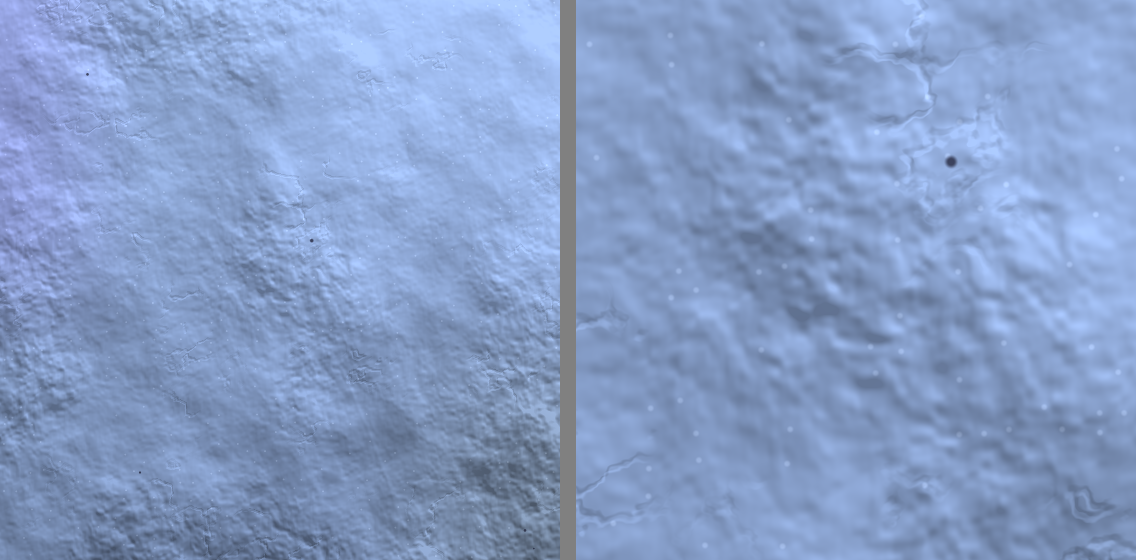
Left: the whole. Right: its middle third, enlarged.
Reproduce this texture procedurally as a Shadertoy shader.

```glsl
// A softly lumpy, frosty blue surface with fine wrinkles, creases and specks.

float hash(vec2 p) {
    return fract(sin(dot(p, vec2(127.1, 311.7))) * 43758.5453);
}

float noise(vec2 p) {
    vec2 cell = floor(p), f = fract(p);
    f = f * f * f * (f * (f * 6.0 - 15.0) + 10.0);
    return mix(mix(hash(cell), hash(cell + vec2(1, 0)), f.x),
               mix(hash(cell + vec2(0, 1)), hash(cell + vec2(1, 1)), f.x), f.y);
}

float fbm(vec2 p) {
    float sum = 0.0, amp = 0.5;
    for (int i = 0; i < 5; i++) {
        sum += amp * noise(p);
        p = mat2(1.6, 1.2, -1.2, 1.6) * p + 17.3;
        amp *= 0.5;
    }
    return sum;
}

float segment(vec2 p, vec2 a, vec2 b) {
    vec2 ab = b - a;
    return length(p - a - ab * clamp(dot(p - a, ab) / dot(ab, ab), 0.0, 1.0));
}

// Smooth bright zone towards the upper right
float smoothZone(vec2 p) {
    float edge = length((p - vec2(0.9, 0.83)) * vec2(0.9, 1.0)) + 0.25 * (fbm(p * 5.0) - 0.5);
    return 1.0 - smoothstep(0.2, 0.52, edge);
}

float height(vec2 p) {
    vec2 q = p + 0.022 * vec2(fbm(p * 11.0), fbm(p * 11.0 + 41.0));
    float roughness = mix(0.5, 1.4, smoothstep(0.35, 0.65, fbm(p * 4.0 + 9.0)));
    roughness *= 1.0 - 0.5 * smoothZone(p);

    // Lumps from broad to fine, each octave equally steep
    float h = 0.0, freq = 9.0;
    mat2 turn = mat2(0.8, 0.6, -0.6, 0.8);
    for (int i = 0; i < 5; i++) {
        q = turn * q + 3.7;
        h += (i < 2 ? 0.8 : roughness) * noise(q * freq) / freq;
        freq *= 2.0;
    }

    // Short broken wrinkles
    float wrinkle = abs(fbm(q * vec2(17.0, 23.0)) - 0.5);
    float patches = smoothstep(0.5, 0.68, fbm(p * 9.0 + 23.0));
    h -= 0.006 * patches * (1.0 - smoothstep(0.0, 0.035, wrinkle));

    // One raised scratch and diagonal creases in the lower right corner
    float scratch = segment(p + 0.004 * noise(p * 14.0), vec2(0.615, 0.34), vec2(0.725, 0.06));
    h += 0.003 * exp(-pow(scratch / 0.004, 2.0));
    vec2 bent = p + 0.018 * (fbm(p * 10.0) - 0.5);
    for (int i = 0; i < 3; i++) {
        float k = float(i);
        float crease = segment(bent, vec2(0.73 + 0.1 * k, -0.01), vec2(1.03, 0.32 - 0.1 * k));
        h -= 0.004 / (1.0 + k) * exp(-pow(crease / 0.004, 2.0));
    }
    return h;
}

void mainImage(out vec4 fragColor, in vec2 fragCoord) {
    vec2 p = fragCoord / iResolution.y;

    // Broad light falloff with cloudy patches
    float shade = 0.63 + 0.25 * p.y + 0.12 * smoothZone(p);
    shade += 0.22 * (fbm(p * 4.5 + 5.0) - 0.48);
    shade -= 0.06 * smoothstep(0.6, 1.0, p.x) * (1.0 - smoothstep(0.1, 0.5, p.y));

    // Relief lit from above and slightly right
    vec2 toLight = normalize(vec2(0.45, 0.9));
    float stepSize = 0.0022;
    float slope = (height(p - toLight * stepSize) - height(p + toLight * stepSize)) / (2.0 * stepSize);
    shade += 0.075 * clamp(slope, -2.5, 2.5);

    // Violet cast on the left, greyer blue in the lower right
    vec3 tint = vec3(0.665, 0.785, 1.0);
    float violet = (1.0 - smoothstep(0.0, 0.3, p.x)) * smoothstep(0.3, 0.65, p.y);
    tint += vec3(0.01, -0.045, 0.02) * violet;
    tint += vec3(0.025, 0.015, -0.045) * smoothstep(0.55, 1.0, p.x) * (1.0 - smoothstep(0.1, 0.55, p.y));
    vec3 color = tint * min(shade, 1.03);

    // Tiny pale glints
    vec2 cell = floor(p * 60.0);
    vec2 offset = 0.25 + 0.5 * vec2(hash(cell + 3.1), hash(cell + 7.9));
    float glint = 1.0 - smoothstep(0.04, 0.15, length(fract(p * 60.0) - offset));
    color += 0.09 * glint * step(0.86, hash(cell + 13.0));

    // A few dark specks
    for (int i = 0; i < 5; i++) {
        float k = float(i);
        vec2 center = vec2(hash(vec2(k, 2.0)), hash(vec2(k, 5.0)));
        float radius = 0.0015 + 0.003 * pow(hash(vec2(k, 8.0)), 3.0);
        float speck = 1.0 - smoothstep(0.5 * radius, 1.5 * radius, length(p - center));
        color = mix(color, vec3(0.15, 0.16, 0.25), 0.8 * speck);
    }
    fragColor = vec4(color, 1.0);
}
```
